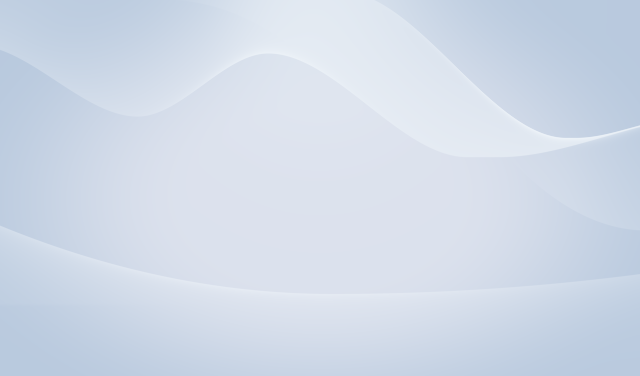
Reproduce this background procedurally as a WebGL 1 fragment shader.

```glsl
precision highp float;

uniform vec2 u_resolution;

// Heights of the wave edges across the canvas, both axes from 0 to 1
float crestWave(float x) {
  return 0.88 - 0.19 * smoothstep(-0.04, 0.215, x)
       + 0.168 * smoothstep(0.215, 0.419, x)
       - 0.276 * smoothstep(0.419, 0.73, x)
       + 0.107 * smoothstep(0.78, 1.107, x);
}

float rightWave(float x) {
  return 1.022 - 0.389 * smoothstep(0.534, 0.885, x)
       + 0.053 * smoothstep(0.9, 1.07, x);
}

float lowerWave(float x) {
  float d = x - 0.52;
  return 0.218 + d * d * (d < 0.0 ? 0.673 : 0.23);
}

float sideWave(float x) {
  float d = 1.01 - x;
  return 0.387 + 4.18 * d * d;
}

// Soft-edged mask of the positive side
float side(float d) {
  return smoothstep(-0.002, 0.002, d);
}

// Light that starts at an edge and fades into its positive side
float fade(float d, float reach) {
  return side(d) * exp(-max(d, 0.0) / reach);
}

// Bell-shaped weight along an edge
float bell(float x, float center, float width) {
  float d = (x - center) / width;
  return exp(-d * d);
}

void main() {
  vec2 uv = gl_FragCoord.xy / u_resolution;
  float x = uv.x;
  float y = uv.y;
  vec3 mist = vec3(0.905, 0.93, 0.958);
  vec3 shine = vec3(0.95, 0.97, 0.985);

  // Pale center, blue rim and a glow from the top
  float radius = length((uv - vec2(0.5, 0.47)) * vec2(1.0, 0.9));
  vec3 color = mix(vec3(0.86, 0.882, 0.928), vec3(0.725, 0.79, 0.87),
                   smoothstep(0.2, 0.6, radius));
  color = mix(color, mist, 0.7 * bell(x, 0.5, 0.18) * bell(y, 1.0, 0.35));

  // Signed distances from the wave edges, positive on the lit side
  float crest = y - crestWave(x);
  float right = rightWave(x) - y;
  float lower = lowerWave(x) - y;
  float flank = y - sideWave(x);

  // Upper veil between the two large waves
  float veil = 0.36 * fade(crest, 0.16)
             + 0.45 * side(crest) * smoothstep(0.3, 0.5, x);
  color = mix(color, mist, veil * side(right));

  // Faint fold at the upper left
  float foldX = max(x - 0.26, 0.0);
  float fold = side(y - 1.0 + 3.2 * foldX * foldX);
  color = mix(color, mist, 0.12 * fold * smoothstep(0.26, 0.32, x)
              * side(right) * side(crest) * (1.0 - smoothstep(0.42, 0.5, x)));

  // Right flank, held beneath the upper veil
  color = mix(color, mist, 0.24 * fade(flank, 0.22) * side(-crest)
              * smoothstep(0.78, 0.9, x));

  // Lower sheet with a second faint rim on the left
  float sheet = 0.34 * fade(lower, 0.09)
              + 0.08 * side(lower) * smoothstep(0.183, 0.195, y)
              * (1.0 - smoothstep(0.0, 0.4, x));
  color = mix(color, mist, sheet);

  // Bright rims
  float rims = 0.6 * fade(crest, 0.014) * bell(x, 0.42, 0.13)
             + 0.85 * fade(right, 0.009) * bell(x, 0.87, 0.18)
             + 0.4 * fade(lower, 0.012) * bell(x, 0.4, 0.36);
  color = mix(color, shine, min(rims, 1.0));

  gl_FragColor = vec4(color, 1.0);
}
```
